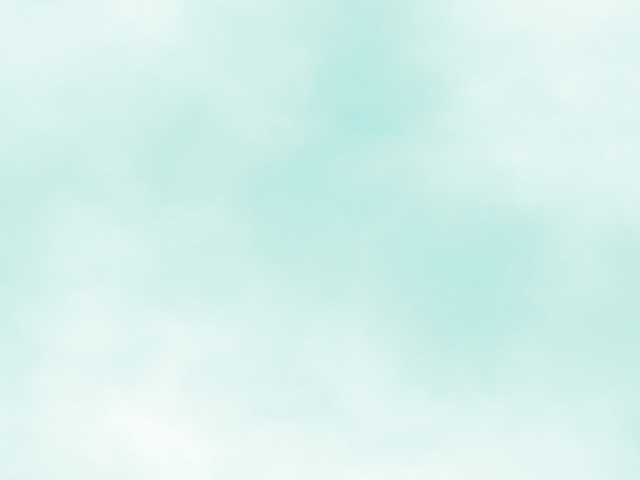
Write a WebGL 1 fragment shader that draws this texture.

```glsl
precision highp float;
// Pale mint watercolour wash: soft drifting clouds with a faint paper grain.

uniform vec2 u_resolution;

#define AQUA vec3(0.69, 0.91, 0.885)
#define MINT vec3(0.78, 0.925, 0.90)
#define WHITE vec3(0.99, 0.997, 0.993)
#define MINT_LEVEL 0.28
#define MEAN_TONE 0.52
#define BAND_STRENGTH 0.16
#define CLOUD_STRENGTH 1.1
#define CLOUD_SCALE vec2(2.3, 2.9)
#define GRAIN_STRENGTH 0.045
#define SEED vec2(17.3, 41.7)

float hash(vec2 cell) {
  vec3 q = fract(cell.xyx * vec3(0.1031, 0.1030, 0.0973));
  q += dot(q, q.yzx + 33.33);
  return fract((q.x + q.y) * q.z);
}

// Smooth noise between random values on a square lattice
float valueNoise(vec2 p) {
  vec2 cell = floor(p);
  vec2 f = fract(p);
  f = f * f * (3.0 - 2.0 * f);
  float low = mix(hash(cell), hash(cell + vec2(1.0, 0.0)), f.x);
  float high = mix(hash(cell + vec2(0.0, 1.0)), hash(cell + 1.0), f.x);
  return mix(low, high, f.y);
}

// Layered octaves, centred on zero
float clouds(vec2 p) {
  float sum = 0.0;
  float amplitude = 0.5;
  for (int octave = 0; octave < 7; octave++) {
    sum += amplitude * (valueNoise(p) - 0.5);
    p = p * 2.03 + SEED;
    amplitude *= 0.5;
  }
  return sum;
}

// Broad diagonal wash, deepest through the middle
float diagonalBand(vec2 uv) {
  float across = uv.y + 0.4 * uv.x - 0.7 + 0.07 * sin(7.0 * uv.x + 0.8);
  return -cos(5.0 * across);
}

// Fine fibres, slightly longer across than down
float paperGrain(vec2 p) {
  float fibres = valueNoise(p * vec2(75.0, 150.0));
  float specks = valueNoise(p * 190.0 + SEED);
  return 0.5 * (fibres + specks) - 0.5;
}

void main() {
  vec2 uv = gl_FragCoord.xy / u_resolution;
  vec2 p = gl_FragCoord.xy / u_resolution.y;

  // Bend the clouds a little so that their edges feather
  vec2 q = p * CLOUD_SCALE + SEED;
  vec2 drift = vec2(clouds(q * 1.7 + 5.2), clouds(q * 1.7 + 19.1));

  float tone = MEAN_TONE
    + BAND_STRENGTH * diagonalBand(uv)
    + CLOUD_STRENGTH * clouds(q + 0.4 * drift)
    + GRAIN_STRENGTH * paperGrain(p);
  tone = clamp(tone, 0.0, 1.0);

  // Aqua in the deepest pools, then mint fading to white
  vec3 color = mix(AQUA, MINT, min(tone / MINT_LEVEL, 1.0));
  color = mix(color, WHITE, max(tone - MINT_LEVEL, 0.0) / (1.0 - MINT_LEVEL));
  gl_FragColor = vec4(color, 1.0);
}
```
